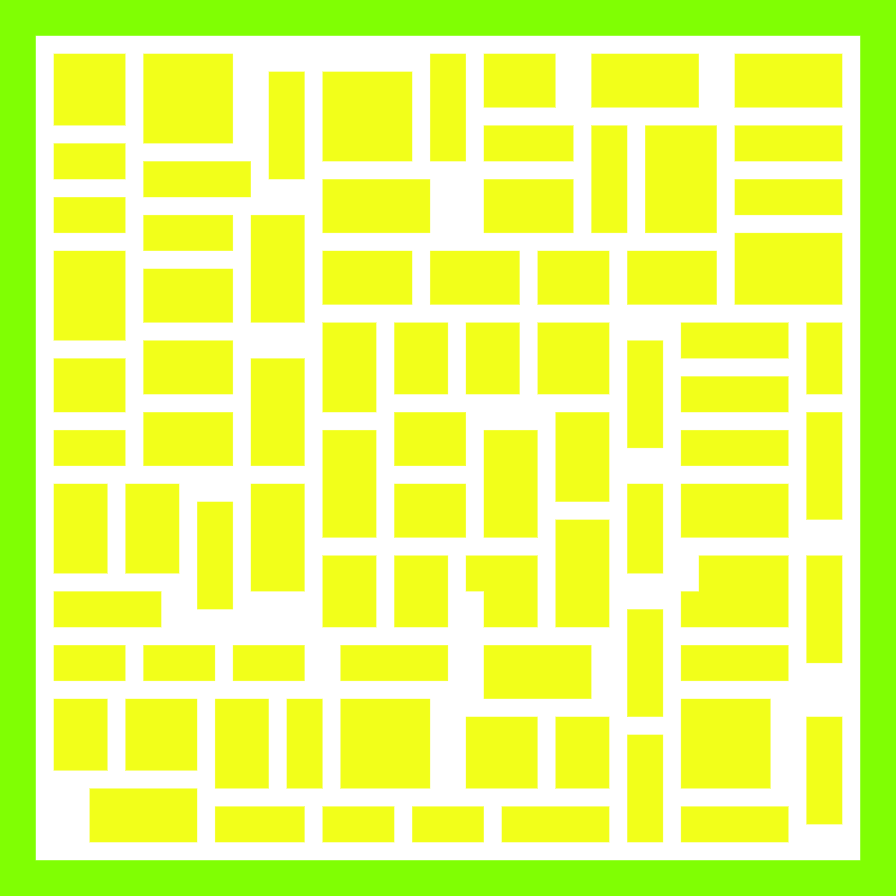
Write a Shadertoy shader that draws this pattern.

```glsl
// Irregular yellow blocks packed on white inside a flat green frame.
// A square is divided by nested pinwheels and straight cuts on a unit grid;
// each final cell holds one block, sometimes with a notched corner.
#define UNITS 50.0        // grid units across the canvas
#define FRAME 2.0         // frame width in units
#define GAP 1.0           // white gap between blocks
#define LONGEST 6.0       // longest block side
#define SPLIT_CHANCE 0.6  // chance that a squarish cell becomes two bars
#define NOTCH_CHANCE 0.2  // chance that a large block loses a corner
#define EDGE_PIXELS 1.2   // width of the smoothed edge
#define SEED 7u

const vec3 GREEN  = vec3(0.50, 1.00, 0.01);
const vec3 WHITE  = vec3(1.0);
const vec3 YELLOW = vec3(0.95, 1.00, 0.10);

// Integer hash of a cell (corner and size) and a salt, in 0..1
float hash(vec2 corner, vec2 size, uint salt) {
    uvec4 k = uvec4(corner, size);
    uint h = k.x + 64u * (k.y + 64u * (k.z + 64u * k.w));
    h = (h ^ (salt * 2654435u + SEED * 7919u)) * 747796u + 289133u;
    h = ((h >> 15u) ^ h) * 739982445u;
    h = ((h >> 13u) ^ h) * 695872825u;
    h ^= h >> 16u;
    return float(h & 65535u) / 65536.0;
}

vec2 hash2(vec2 corner, vec2 size, uint salt) {
    return vec2(hash(corner, size, salt), hash(corner, size, salt + 1u));
}

// Signed distance to a box given by its corner and size
float boxDistance(vec2 p, vec2 corner, vec2 size) {
    vec2 d = abs(p - corner - 0.5 * size) - 0.5 * size;
    return length(max(d, 0.0)) + min(max(d.x, d.y), 0.0);
}

// Four arms turning round a centre: keep the part that contains p
void pinwheel(vec2 p, inout vec2 corner, inout vec2 size) {
    vec2 a = max(vec2(3.0), floor(size * mix(vec2(0.25), vec2(0.35), hash2(corner, size, 1u))));
    vec2 b = size - max(vec2(3.0), floor(size * mix(vec2(0.25), vec2(0.35), hash2(corner, size, 3u))));
    bool mirrored = hash(corner, size, 5u) < 0.5;
    vec2 q = p - corner;
    if (mirrored) q.x = size.x - q.x;

    vec2 lo = a, hi = b;
    if (q.y < a.y && q.x < b.x)        { lo = vec2(0.0);      hi = vec2(b.x, a.y); }
    else if (q.x >= b.x && q.y < b.y)  { lo = vec2(b.x, 0.0); hi = vec2(size.x, b.y); }
    else if (q.y >= b.y && q.x >= a.x) { lo = vec2(a.x, b.y); hi = size; }
    else if (q.x < a.x)                { lo = vec2(0.0, a.y); hi = vec2(a.x, size.y); }

    corner += vec2(mirrored ? size.x - hi.x : lo.x, lo.y);
    size = hi - lo;
}

// One straight cut; returns false when the cell is final
bool straightCut(vec2 p, inout vec2 corner, inout vec2 size) {
    if (max(size.x, size.y) <= 7.0) {
        if (size.x * size.y < 36.0 || hash(corner, size, 6u) > SPLIT_CHANCE) return false;
    }
    bool alongX = size.x > max(size.y, 7.0);
    vec2 axis = alongX ? vec2(1.0, 0.0) : vec2(0.0, 1.0);
    float span = dot(size, axis);
    float across = dot(size, axis.yx);
    float least = across < 5.0 ? 5.0 : 3.0;
    if (span < 2.0 * least) return false;

    float cut = least + floor(hash(corner, size, 7u) * (span - 2.0 * least + 1.0));
    bool farSide = dot(p - corner, axis) >= cut;
    size += axis * ((farSide ? span - cut : cut) - span);
    if (farSide) corner += axis * cut;
    return true;
}

// Distance to the block in the cell around p
float blockDistance(vec2 p, float extent) {
    vec2 corner = vec2(0.0), size = vec2(extent);
    for (int i = 0; i < 14; i++) {
        if (min(size.x, size.y) >= 11.0) pinwheel(p, corner, size);
        else if (!straightCut(p, corner, size)) break;
    }

    // Limit the block size and place it in the spare room
    vec2 block = min(size - GAP, vec2(LONGEST));
    if (min(block.x, block.y) > 4.0) block = vec2(5.0);
    vec2 spare = size - GAP - block;
    vec2 start = corner + 0.5 * GAP + floor(hash2(corner, size, 8u) * (spare + 1.0));
    float d = boxDistance(p, start, block);

    // Notch one corner of some large blocks
    if (min(block.x, block.y) >= 4.0 && hash(corner, size, 10u) < NOTCH_CHANCE) {
        vec2 side = step(0.5, hash2(corner, size, 11u));
        vec2 notch = vec2(1.0, block.y - 2.0);
        vec2 notchStart = start + side * (block - notch);
        d = max(d, -boxDistance(p, notchStart + (side - 1.0), notch + 1.0));
    }
    return d;
}

void mainImage(out vec4 fragColor, in vec2 fragCoord) {
    float scale = UNITS / min(iResolution.x, iResolution.y);
    vec2 p = (fragCoord - 0.5 * iResolution.xy) * scale + 0.5 * UNITS;
    float soft = EDGE_PIXELS * scale;

    float inset = FRAME + 0.5 * GAP;
    float block = blockDistance(p - inset, UNITS - 2.0 * inset);
    float field = boxDistance(p, vec2(FRAME), vec2(UNITS - 2.0 * FRAME));

    vec3 colour = mix(WHITE, YELLOW, clamp(0.5 - block / soft, 0.0, 1.0));
    colour = mix(colour, GREEN, clamp(0.5 + field / soft, 0.0, 1.0));
    fragColor = vec4(colour, 1.0);
}
```
